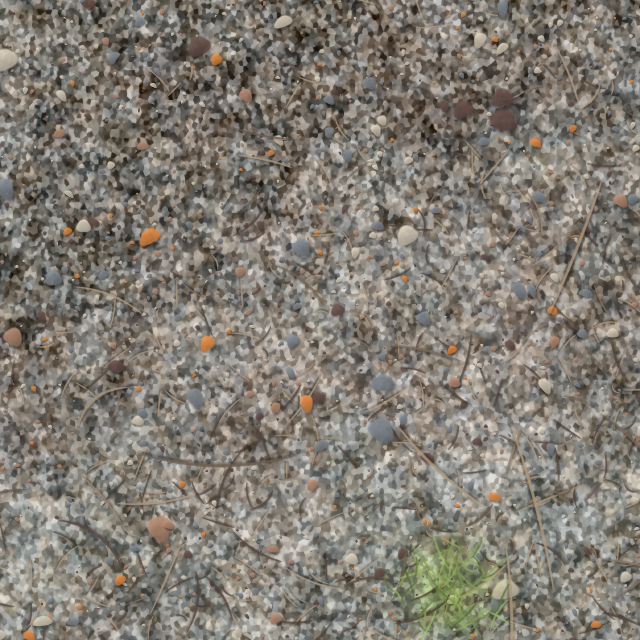
Give the GLSL for this texture, as a WebGL 1 fragment shader.

```glsl
precision highp float;
uniform vec2 u_resolution;

const vec3 SLATE = vec3(0.47, 0.50, 0.53);
const vec3 CREAM = vec3(0.80, 0.76, 0.69);
const vec3 CLAY = vec3(0.67, 0.51, 0.42);
const vec3 MAROON = vec3(0.38, 0.29, 0.27);
const vec3 ORANGE = vec3(0.84, 0.51, 0.24);
const vec3 STRAW = vec3(0.70, 0.61, 0.50);
const vec3 BARK = vec3(0.34, 0.27, 0.23);
const vec3 GRASS = vec3(0.47, 0.56, 0.31);

vec3 hash3(vec2 p) {
  vec3 q = fract(p.xyx * vec3(0.1031, 0.1030, 0.0973));
  q += dot(q, q.yxz + 33.33);
  return fract((q.xxy + q.yzz) * q.zyx);
}

vec2 turn(vec2 p, float angle) {
  float c = cos(angle), s = sin(angle);
  return vec2(c * p.x + s * p.y, c * p.y - s * p.x);
}

// Cellular noise with blended cells, centred on zero
float grains(vec2 p, float crispness, float seed) {
  vec2 base = floor(p);
  float sum = 0.0, total = 0.0001;
  for (int j = -1; j <= 1; j++)
    for (int i = -1; i <= 1; i++) {
      vec2 cell = base + vec2(float(i), float(j));
      vec3 r = hash3(cell + seed);
      vec2 d = p - cell - r.xy;
      float weight = exp(-crispness * dot(d, d));
      sum += weight * r.z;
      total += weight;
    }
  return sum / total - 0.5;
}

// Amount of plant litter: least in the upper left
float litter(vec2 uv) {
  float slope = 0.75 * uv.x - uv.y + 0.55;
  float drift = 0.18 * sin(9.0 * uv.x + 4.0 * sin(7.0 * uv.y)) + 0.12 * sin(19.0 * uv.y - 8.0 * uv.x);
  return smoothstep(-0.2, 0.75, slope + drift);
}

vec3 stoneColour(float pick) {
  vec3 c = mix(SLATE, CREAM, step(0.33, pick));
  c = mix(c, CLAY, step(0.58, pick));
  c = mix(c, MAROON, step(0.77, pick));
  return mix(c, ORANGE, step(0.93, pick));
}

vec3 scatterStones(vec3 ground, vec2 uv, float scale, float density, float softness, float seed) {
  vec2 p = uv * scale, base = floor(p);
  for (int j = -1; j <= 1; j++)
    for (int i = -1; i <= 1; i++) {
      vec2 cell = base + vec2(float(i), float(j));
      vec3 place = hash3(cell + seed);
      vec3 kind = hash3(cell + seed + 57.0);
      float present = step(kind.x, density);
      vec2 d = p - cell - place.xy;
      float size = mix(0.15, 0.36, kind.y * kind.y);
      vec2 radii = size * vec2(1.0, mix(0.5, 0.9, kind.z));
      float angle = place.z * 6.283;
      vec2 q = turn(d, angle) / radii;
      float outline = length(q) * (1.0 + 0.1 * sin(3.0 * atan(q.y, q.x + 0.0001) + angle));
      float shadow = length(turn(d + size * vec2(-0.15, 0.3), angle) / radii);
      ground *= 1.0 - 0.3 * present * smoothstep(1.3, 0.7, shadow);
      float light = 1.0 + 0.18 * dot(d / size, vec2(-0.4, 0.9));
      float cover = present * smoothstep(1.0 + softness, 1.0 - softness, outline);
      vec3 stone = stoneColour(fract(kind.z * 7.0 + place.z)) * light;
      ground = mix(ground, stone, cover * 0.85);
    }
  return ground;
}

// Tapered bent sliver lying along x
float sliver(vec2 p, float halfLength, float width, float bend, float softness) {
  float along = p.x / halfLength;
  float taper = width * (1.0 - 0.6 * along * along);
  float side = abs(p.y - bend * (along * along - 0.5)) - taper;
  return smoothstep(softness, -softness, side) * smoothstep(1.0, 0.88, abs(along));
}

vec3 scatterTwigs(vec3 ground, vec2 uv, float scale, float density, float width, float seed) {
  vec2 p = uv * scale, base = floor(p);
  float softness = 0.0013 * scale;
  for (int j = -1; j <= 1; j++)
    for (int i = -1; i <= 1; i++) {
      vec2 cell = base + vec2(float(i), float(j));
      vec3 place = hash3(cell + seed);
      vec3 kind = hash3(cell + seed + 91.0);
      float present = step(kind.x, density * litter((cell + 0.5) / scale));
      vec2 q = turn(p - cell - place.xy, place.z * 6.283);
      float reach = mix(0.25, 0.85, kind.y);
      float bend = 0.3 * (kind.z - 0.5);
      float shade = sliver(q + width, reach, width * 1.5, bend, softness * 2.0);
      float cover = sliver(q, reach, width, bend, softness);
      vec3 wood = mix(BARK, STRAW, smoothstep(0.3, 0.6, fract(kind.z * 5.0)));
      ground = mix(ground * (1.0 - 0.25 * present * shade), wood, present * cover * 0.8);
    }
  return ground;
}

vec3 growGrass(vec3 ground, vec2 uv, vec2 centre) {
  float patchGlow = exp(-dot(uv - centre, uv - centre) * 230.0);
  ground = mix(ground, ground * vec3(0.88, 1.0, 0.68), patchGlow);
  for (int i = 0; i < 60; i++) {
    vec3 r = hash3(vec2(float(i), 17.0));
    vec3 s = hash3(vec2(float(i), 43.0));
    vec2 root = centre + 0.095 * sqrt(r.x) * vec2(cos(r.y * 6.283), 0.75 * sin(r.y * 6.283));
    vec2 q = turn(uv - root, mix(0.3, 2.7, r.z));
    float blade = sliver(q, mix(0.012, 0.032, s.x), 0.0017, 0.012 * (s.y - 0.5), 0.0014);
    ground = mix(ground, GRASS * mix(0.7, 1.35, s.z), blade * 0.75);
  }
  return ground;
}

void main() {
  vec2 uv = gl_FragCoord.xy / u_resolution.y;
  float damp = smoothstep(0.25, 0.85, uv.y - 0.45 * uv.x + 0.1);
  float low = smoothstep(0.5, 0.05, uv.y);

  // Soil: broad patches, clods and grit
  float broad = grains(uv * 7.0, 4.0, 3.0);
  float clods = grains(uv * 26.0, 5.0, 11.0);
  float pebbly = grains(uv * 68.0, 9.0, 23.0);
  float grit = grains(uv * vec2(155.0, 135.0), 9.0, 37.0);
  float tone = 0.535 - 0.07 * damp + 0.03 * low;
  tone += 0.14 * broad + 0.17 * clods + 0.25 * pebbly + mix(0.34, 0.46, damp) * grit;
  float green = 0.014 * low + 0.03 * grains(uv * 11.0, 4.0, 71.0);
  float warmth = 0.05 * grains(uv * 48.0, 8.0, 83.0);
  vec3 colour = vec3(tone + warmth - green, tone - 0.022, tone - 0.052 - warmth);

  // Stones and litter, from small to large
  colour = scatterStones(colour, uv, 75.0, 0.22, 0.35, 101.0);
  colour = scatterTwigs(colour, uv, 30.0, 0.55, 0.040, 131.0);
  colour = scatterStones(colour, uv, 34.0, 0.17, 0.2, 151.0);
  colour = scatterTwigs(colour, uv, 13.0, 0.42, 0.022, 171.0);
  colour = scatterStones(colour, uv, 17.0, 0.16, 0.14, 191.0);
  colour = scatterTwigs(colour, uv, 6.0, 0.3, 0.014, 211.0);
  colour = growGrass(colour, uv, vec2(0.70, 0.08));

  gl_FragColor = vec4(clamp(colour, 0.0, 1.0), 1.0);
}
```
